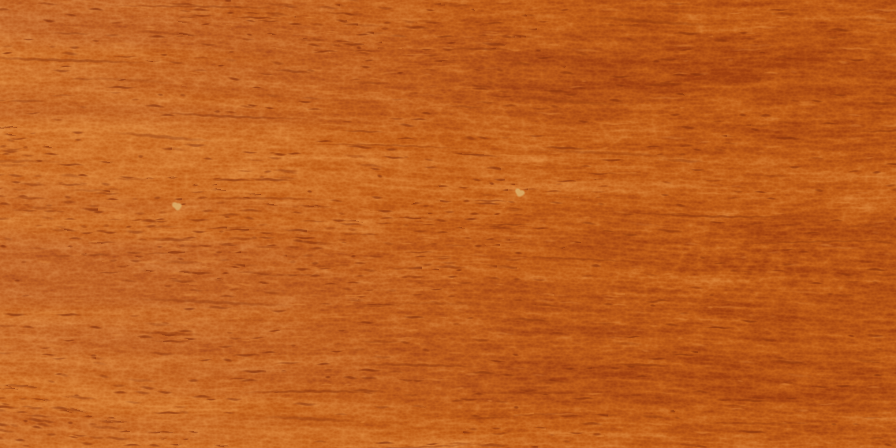
This texture is drawn by a WebGL 2 fragment shader. Its source:

```glsl
#version 300 es
precision highp float;
// Polished reddish-orange wood with level grain, red-brown pores and two pale chips.
uniform vec2 u_resolution;
out vec4 fragColor;

vec2 hash2(vec2 p) {
    vec3 a = fract(p.xyx * vec3(0.1031, 0.1030, 0.0973));
    a += dot(a, a.yzx + 33.33);
    return fract((a.xx + a.yz) * a.zy);
}

// Cellular noise: distance to the nearest scattered point, centred near zero.
float cells(vec2 q) {
    vec2 id = floor(q), f = q - id;
    float nearest = 4.0;
    for (int j = -1; j <= 1; j++)
        for (int i = -1; i <= 1; i++) {
            vec2 o = vec2(i, j);
            vec2 d = o + hash2(id + o) - f;
            nearest = min(nearest, dot(d, d));
        }
    return sqrt(nearest) - 0.48;
}

// Layered sines, each bent gently along the grain.
float bands(vec2 q) {
    float sum = 0.0, amp = 0.5;
    for (int i = 0; i < 5; i++) {
        float k = float(i);
        sum += amp * sin(q.y + 1.1 * sin(q.x + 2.1 * k) + 1.7 * k + 0.8)
                   * (0.8 + 0.4 * sin(1.3 * q.x + 4.0 * k));
        q *= vec2(1.5, 1.87);
        amp *= 0.68;
    }
    return sum;
}

// One tapered dash per cell; rows are shifted so that no columns show.
float pores(vec2 p, vec2 size, float thickness, float density, float seed) {
    vec2 q = p / size;
    q.x += 9.0 * hash2(vec2(floor(q.y), seed)).x;
    vec2 id = floor(q);
    vec2 r = hash2(id + 31.0 * seed), s = hash2(id + 57.0 * seed + 11.0);
    vec2 d = (q - id - vec2(0.5, 0.35 + 0.3 * r.x)) * size;
    d.y += 0.08 * (s.y - 0.4) * d.x + 0.0008 * sin(160.0 * d.x + 40.0 * r.x);
    d /= vec2(size.x * mix(0.15, 0.48, r.y), thickness * mix(0.65, 1.1, s.y));
    float shape = 1.0 - smoothstep(0.2, 1.0, length(d));
    return shape * step(s.x, density) * mix(0.3, 1.0, fract(7.0 * s.x / density));
}

void main() {
    vec2 p = gl_FragCoord.xy / u_resolution.y;
    float left = 1.0 - smoothstep(0.05, 1.75, p.x);

    // Grain coordinates: a slight fall to the right and a slow wave.
    vec2 g = p;
    g.y += 0.025 * p.x + 0.008 * sin(3.1 * p.x + 5.0 * p.y)
         + 0.003 * sin(9.0 * p.x - 13.0 * p.y);

    // Tone from broad bands, fibres, mottling and short speckled grain.
    float fibre = 0.38 * cells(g * vec2(5.0, 52.0))
                + 0.42 * cells(g * vec2(11.0, 105.0) + 17.0)
                + 0.28 * cells(g * vec2(2.5, 24.0) + 41.0);
    float mottle = cells(p * vec2(9.0, 17.0) + 3.0 * sin(g.yx * 6.0))
                 + cells(p * vec2(34.0, 60.0) + 5.0);
    float speckle = 0.3 * cells(g * vec2(48.0, 125.0) + 7.0)
                  + 0.26 * cells(p * vec2(120.0, 150.0));
    float band = bands(vec2(1.2 * g.x, 10.0 * g.y));
    float tone = 0.64 + 0.36 * (left - 0.5) + 0.21 * band
               + mix(0.95, 0.6, left) * fibre + 0.16 * mottle + speckle;

    // Faint curly figure in a patch on the right.
    vec2 curl = (p - vec2(1.66, 0.41)) * vec2(4.0, 11.0);
    tone += 0.5 * exp(-dot(curl, curl))
          * cells(vec2(38.0 * p.x + 30.0 * p.y, 62.0 * p.y - 14.0 * p.x));
    tone = clamp(tone, -0.1, 1.15);

    vec3 color = mix(vec3(0.65, 0.27, 0.065), vec3(0.76, 0.37, 0.09), min(2.0 * tone, 1.0));
    color += vec3(0.08, 0.12, 0.11) * max(2.0 * tone - 1.0, 0.0);
    // Duller, browner wood toward the left.
    color += left * vec3(-0.012, 0.008, 0.045) * (1.0 - smoothstep(-0.6, 0.6, band));

    // Pores crowd together in patches, mostly on the left.
    float crowd = smoothstep(-0.4, 0.7, sin(11.0 * g.y + 2.0 * sin(2.3 * p.x) + 1.0)
                                      + 0.6 * sin(5.0 * p.x + 23.0 * g.y));
    float density = 0.1 + 0.5 * left * (0.15 + 0.85 * crowd);
    float dark = 0.0, pale = 0.0;
    for (int i = 0; i < 4; i++) {
        float k = float(i);
        vec2 size = vec2(0.05 + 0.035 * k, 0.015 + 0.004 * k);
        dark = max(dark, pores(g + 0.37 * k, size, 0.0043 + 0.0003 * k,
                               density / (1.0 + 0.35 * k), k + 1.0));
        pale = max(pale, pores(g + 0.53 * k, size, 0.0042, 0.7 * density, k + 21.0));
    }
    // Long thin streaks join the short pores.
    dark = max(dark, 0.7 * pores(g, vec2(0.5, 0.06), 0.0055, 0.35, 7.0));
    color = mix(color, vec3(0.87, 0.53, 0.23), 0.45 * pale);
    color = mix(color, vec3(0.52, 0.19, 0.045), 0.68 * dark);

    // Pale ragged chips in the surface.
    for (int i = 0; i < 2; i++) {
        float k = float(i);
        vec2 d = p - vec2(0.395 + 0.765 * k, 0.54 + 0.03 * k);
        float angle = atan(d.y, d.x);
        float radius = 0.009 + 0.0015 * sin(2.0 * angle + 2.5) + 0.0012 * sin(3.0 * angle + k);
        float chip = 1.0 - smoothstep(-0.003, 0.003, length(d) - radius);
        color = mix(color, vec3(0.87, 0.69, 0.42), 0.85 * chip);
    }
    fragColor = vec4(color, 1.0);
}
```
